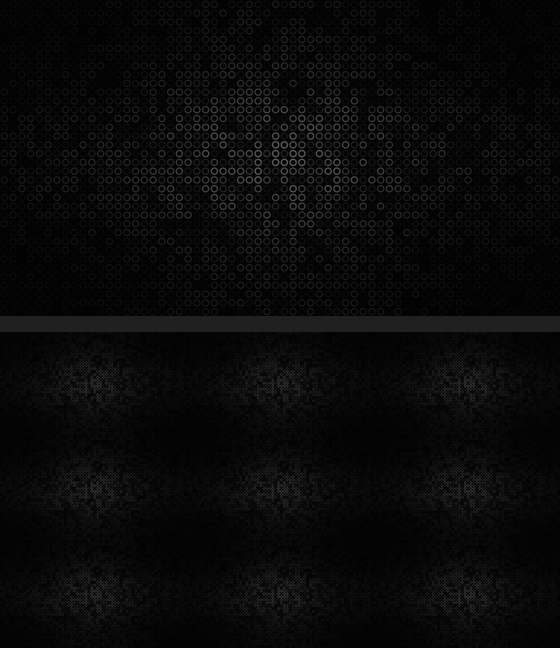
Top, the tile; bottom, the same tile 3 across and 3 down.
Write a Shadertoy shader that draws this pattern.

```glsl
const vec2 GRID = vec2(64.0, 36.0);     // rings across and down
const vec2 PATCHES = vec2(32.0, 18.0);  // lattice of the dim patches
const float RADIUS = 0.35;              // in cells
const float LINE_WIDTH = 0.125;         // in cells
const float SOFTNESS = 0.15;            // least edge blur, in cells
const float FALLOFF = 1.25;             // how fast light fades from the center
const float RING_PEAK = 0.44;
const float DIMMEST = 0.12;             // weakest ring relative to the brightest
const float WEAR = 0.35;                // uneven light along a ring
const float BASE_EDGE = 0.006;
const float BASE_CENTER = 0.016;
const float PI = 3.14159265;

float hash(vec2 p) {
    vec3 q = fract(vec3(p.xyx) * 0.1031);
    q += dot(q, q.yzx + 33.33);
    return fract((q.x + q.y) * q.z);
}

// Value noise that wraps after the given period
float wrapNoise(vec2 p, vec2 period) {
    vec2 i = floor(p);
    vec2 f = fract(p);
    f = f * f * (3.0 - 2.0 * f);
    vec2 a = mod(i, period);
    vec2 b = mod(i + 1.0, period);
    return mix(mix(hash(a), hash(vec2(b.x, a.y)), f.x),
               mix(hash(vec2(a.x, b.y)), hash(b), f.x), f.y);
}

// Soft circle outline, dimmed when thinner than its blur
float ring(vec2 p, float blur) {
    float d = abs(length(p) - RADIUS) - 0.5 * LINE_WIDTH;
    return min(clamp(0.5 - d / blur, 0.0, 1.0), LINE_WIDTH / blur);
}

// Periodic spotlight, brightest in the middle of the canvas
float spotlight(vec2 uv) {
    vec2 s = sin(PI * (uv - 0.5));
    return exp(-FALLOFF * dot(s, s));
}

void mainImage(out vec4 fragColor, in vec2 fragCoord) {
    vec2 uv = fragCoord / iResolution.xy;
    vec2 cell = mod(floor(uv * GRID), GRID);
    vec2 local = fract(uv * GRID) - 0.5;
    float blur = max(GRID.y / iResolution.y, SOFTNESS);
    float light = spotlight(uv);

    // Each ring has its own strength, grouped into loose patches
    float patchLevel = wrapNoise((cell + 0.5) / GRID * PATCHES, PATCHES);
    float level = mix(hash(cell + 71.0), patchLevel, 0.35);
    float strength = mix(DIMMEST, 1.0, smoothstep(0.05, 0.8, level));

    // Weak rings look more broken than strong ones
    float turn = atan(local.y, local.x) + 2.0 * PI * hash(cell + 137.0);
    float worn = 1.0 - WEAR * (1.0 - strength) * (0.5 + 0.5 * sin(3.0 * turn));

    float shade = mix(BASE_EDGE, BASE_CENTER, light);
    shade += RING_PEAK * light * strength * worn * ring(local, blur);
    fragColor = vec4(vec3(shade), 1.0);
}
```
